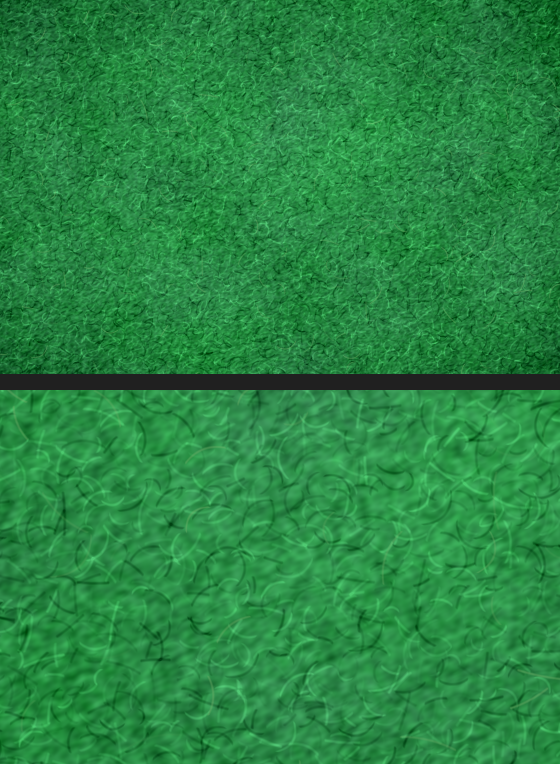
Top: the whole. Bottom: its middle third, enlarged.
This texture is drawn by a Shadertoy shader. Its source:

```glsl
// Green felt: short matted fibres over a fine woolly grain, with faint cool
// and worn patches and darker borders. Gradient noise gives the grain and the
// patches; curved strokes scattered on jittered grids give the fibres.

const vec3 FELT_GREEN = vec3(0.145, 0.512, 0.250);
const vec3 TONE_STEP = vec3(0.105, 0.175, 0.125);
const vec3 COOL_SHIFT = vec3(0.050, -0.008, 0.060);
const vec3 STRAW = vec3(0.46, 0.70, 0.42);
const float NAP_ANGLE = 0.45;
const int FIBRE_LAYERS = 4;

vec2 hash22(vec2 p) {
    vec3 q = fract(p.xyx * vec3(0.1031, 0.1030, 0.0973));
    q += dot(q, q.yzx + 33.33);
    return fract((q.xx + q.yz) * q.zy);
}

vec2 rotate(vec2 p, float angle) {
    float c = cos(angle), s = sin(angle);
    return vec2(c * p.x + s * p.y, c * p.y - s * p.x);
}

float cornerSlope(vec2 cell, vec2 f, vec2 corner) {
    return dot(hash22(cell + corner) * 2.0 - 1.0, f - corner);
}

float gradientNoise(vec2 p) {
    vec2 i = floor(p), f = p - i;
    vec2 u = f * f * f * (f * (f * 6.0 - 15.0) + 10.0);
    float low = mix(cornerSlope(i, f, vec2(0, 0)), cornerSlope(i, f, vec2(1, 0)), u.x);
    float high = mix(cornerSlope(i, f, vec2(0, 1)), cornerSlope(i, f, vec2(1, 1)), u.x);
    return mix(low, high, u.y);
}

float fbm(vec2 p, int octaves) {
    float sum = 0.0, amplitude = 1.0;
    for (int i = 0; i < octaves; i++) {
        sum += amplitude * gradientNoise(p);
        p = rotate(p, 0.6) * 2.03 + 17.3;
        amplitude *= 0.6;
    }
    return sum;
}

// Coverage of a curved stroke centred at the origin along x
float stroke(vec2 p, float halfLength, float bend, float width) {
    p.y -= bend * (p.x * p.x / halfLength - 0.4 * halfLength);
    float d = length(vec2(max(abs(p.x) - halfLength, 0.0), p.y));
    return 1.0 - smoothstep(0.0, width, d);
}

// One fibre per cell: x sums signed light and dark strokes, y keeps rare ones
vec2 fibres(vec2 p, float size, float width, float spread, float seed) {
    vec2 g = p / size + seed * 7.37;
    vec2 cell = floor(g);
    float shade = 0.0, rare = 0.0;
    for (int y = -1; y <= 1; y++) {
        for (int x = -1; x <= 1; x++) {
            vec2 id = cell + vec2(x, y);
            vec2 jitter = hash22(id + seed * 31.7);
            vec2 shape = hash22(id + seed * 57.1 + 91.0);
            vec2 look = hash22(id + seed * 13.9 + 203.0);
            float angle = NAP_ANGLE + spread * (shape.x * 2.0 - 1.0);
            vec2 local = rotate(g - id - jitter, angle);
            float s = stroke(local, mix(0.25, 0.65, shape.y), look.y - 0.5, width / size);
            shade += s * (look.x * 2.0 - 1.0);
            rare = max(rare, s * smoothstep(0.68, 1.0, look.x));
        }
    }
    return vec2(shade, rare);
}

float vignette(vec2 uv) {
    vec2 d = uv * 2.0 - 1.0;
    float sides = smoothstep(0.86, 1.0, abs(d.x));
    return 0.19 - 0.28 * pow(dot(d, d), 1.5) - 0.14 * sides;
}

void mainImage(out vec4 fragColor, in vec2 fragCoord) {
    vec2 uv = fragCoord / iResolution.xy;
    vec2 p = fragCoord / iResolution.y;
    float pixel = 1.0 / iResolution.y;

    // Woolly grain, slightly drawn out along the nap
    vec2 nap = rotate(p, NAP_ANGLE) * vec2(0.7, 1.15);
    float grain = 0.85 * gradientNoise(nap * 72.0) + 1.05 * gradientNoise(nap * 143.0 + 41.0);
    float tufts = fbm(nap * 24.0 + 5.0, 2);

    // Broad worn and cool patches
    float wear = fbm(p * 3.1 + 2.7, 4);
    float cool = fbm(p * 4.3 + 23.1, 3) + 0.8 * gradientNoise(p * 95.0 + 61.0);

    // Matted fibres
    float matted = 0.0;
    for (int i = 0; i < FIBRE_LAYERS; i++) {
        float layer = float(i);
        matted += fibres(p, 0.020 + 0.003 * layer, 0.0015 + 0.8 * pixel, 1.3, layer + 1.0).x;
    }
    float loose = fibres(p, 0.042, 0.0012 + 0.7 * pixel, 1.6, 9.0).y;

    float tone = vignette(uv) + grain + 0.34 * tufts + 0.42 * wear + 0.75 * matted;
    vec3 color = FELT_GREEN + TONE_STEP * clamp(tone, -1.5, 1.6);
    color += COOL_SHIFT * cool;
    color = mix(color, STRAW, 0.4 * loose);
    fragColor = vec4(clamp(color, 0.0, 1.0), 1.0);
}
```
